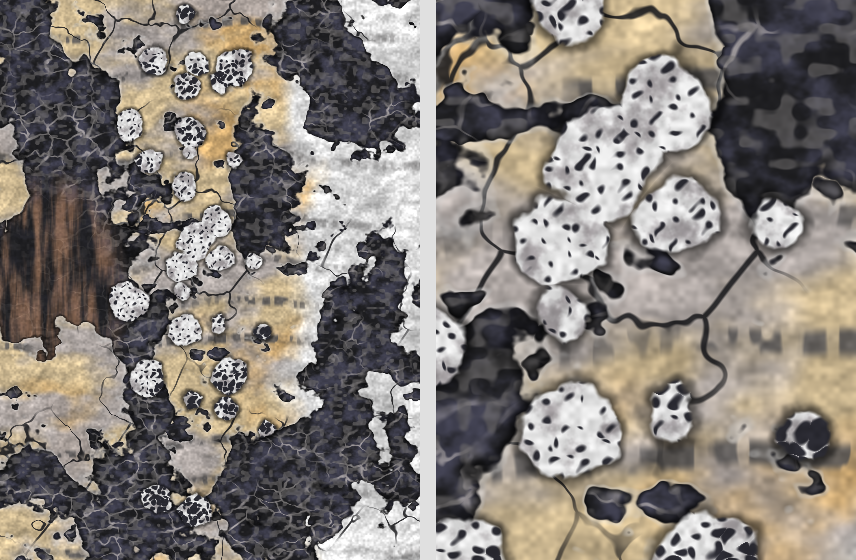
Left, the full canvas; right, a detail of the centre.
Give the GLSL for this texture, as a WebGL 2 fragment shader.

```glsl
#version 300 es
precision highp float;
// Weathered tree bark: peeling tan and white layers over dark wood, with speckled lichen.

uniform vec2 u_resolution;
out vec4 fragColor;

const vec3 WHITE  = vec3(0.86, 0.86, 0.86);
const vec3 GREY   = vec3(0.61, 0.59, 0.60);
const vec3 TAN    = vec3(0.79, 0.71, 0.56);
const vec3 OCHRE  = vec3(0.77, 0.61, 0.38);
const vec3 ASH    = vec3(0.40, 0.39, 0.39);
const vec3 SLATE  = vec3(0.24, 0.24, 0.30);
const vec3 SOOT   = vec3(0.11, 0.11, 0.12);
const vec3 BROWN  = vec3(0.43, 0.32, 0.25);
const float PEEL_BIAS    = -0.12;  // higher exposes more dark wood
const float LICHEN_CELL  = 0.062;
const float SPOT_SCALE   = 92.0;
const float BAND_SPACING = 0.083;
const float CRACK_WIDTH  = 0.04;

float hash(vec2 p) {
  vec3 q = fract(p.xyx * 0.1031);
  q += dot(q, q.yzx + 33.33);
  return fract((q.x + q.y) * q.z);
}

vec2 hash2(vec2 p) { return vec2(hash(p), hash(p + 71.7)); }

float noise(vec2 p) {
  vec2 i = floor(p), f = fract(p);
  f = f * f * (3.0 - 2.0 * f);
  return mix(mix(hash(i), hash(i + vec2(1, 0)), f.x),
             mix(hash(i + vec2(0, 1)), hash(i + vec2(1, 1)), f.x), f.y);
}

float fbm(vec2 p) {
  float sum = 0.0, amp = 0.533;
  for (int i = 0; i < 4; i++) {
    sum += amp * noise(p);
    p = mat2(1.6, 1.2, -1.2, 1.6) * p + 17.3;
    amp *= 0.5;
  }
  return sum;
}

// Nearest distance, second distance and id of the nearest cell.
vec3 cellular(vec2 p) {
  vec2 base = floor(p);
  vec3 near = vec3(9.0, 9.0, 0.0);
  for (int k = 0; k < 9; k++) {
    vec2 cell = base + vec2(k % 3 - 1, k / 3 - 1);
    float d = length(cell + 0.15 + 0.7 * hash2(cell) - p);
    if (d < near.x) near = vec3(d, near.x, hash(cell + 5.5));
    else near.y = min(near.y, d);
  }
  return near;
}

float blob(vec2 p, vec2 centre, vec2 radius) {
  vec2 d = (p - centre) / radius;
  return exp(-dot(d, d));
}

// Positive where the outer bark has peeled away.
float exposure(vec2 p) {
  vec2 q = p + 0.05 * (vec2(fbm(p * 11.0), fbm(p * 11.0 + 40.0)) - 0.5);
  float e = fbm(q * vec2(8.0, 6.0) + 3.0) - 0.5 + PEEL_BIAS;
  e += 0.16 * (fbm(p * vec2(38.0, 46.0)) - 0.5);
  e += 0.30 * blob(q, vec2(0.56, 0.90), vec2(0.10, 0.13));
  e += 0.27 * blob(q, vec2(0.45, 0.68), vec2(0.06, 0.16));
  e += 0.27 * blob(q, vec2(0.47, 0.15), vec2(0.20, 0.13));
  e += 0.24 * blob(q, vec2(0.17, 0.82), vec2(0.04, 0.13));
  e += 0.32 * blob(q, vec2(0.10, 0.48), vec2(0.10, 0.16));
  return max(e, 0.7 * (fbm(p * vec2(23.0, 27.0) + 9.0) - 0.69));
}

// Signed distance to the lichen cushions, gathered in an upright band.
float lichen(vec2 p) {
  vec2 base = floor(p / LICHEN_CELL);
  float dist = 1.0;
  for (int k = 0; k < 9; k++) {
    vec2 cell = base + vec2(k % 3 - 1, k / 3 - 1);
    vec2 centre = (cell + 0.2 + 0.6 * hash2(cell + 3.0)) * LICHEN_CELL;
    float density = 0.95 * blob(centre, vec2(0.345, 0.58), vec2(0.10, 0.50));
    if (hash(cell + 19.0) < density)
      dist = min(dist, length(p - centre) - mix(0.014, 0.035, hash(cell + 31.0)));
  }
  return dist + 0.018 * (fbm(p * 45.0) - 0.5);
}

vec3 innerWood(vec2 p) {
  float grain = smoothstep(0.3, 0.72, fbm(p * vec2(48.0, 62.0)));
  vec3 plates = cellular(p * vec2(26.0, 36.0) + 1.6 * fbm(p * 25.0));
  vec3 c = mix(SOOT, SLATE, grain);
  float ridge = 1.0 - smoothstep(0.03, 0.16, plates.y - plates.x);
  c = mix(c, mix(ASH, GREY, grain), ridge * smoothstep(0.35, 0.7, fbm(p * 19.0)));
  c = mix(c, ASH, 0.6 * smoothstep(0.52, 0.75, noise(p * vec2(120.0, 160.0))));
  float fibre = smoothstep(0.3, 0.75, fbm(p * vec2(75.0, 9.0)));
  float rotten = smoothstep(0.25, 0.6, blob(p, vec2(0.09, 0.48), vec2(0.13, 0.20)));
  return mix(c, mix(SOOT, BROWN * 1.25, fibre), 0.8 * rotten);
}

vec3 outerBark(vec2 p) {
  float wash = smoothstep(0.40, 0.66, fbm(p * vec2(9.0, 15.0) + 21.0));
  vec3 c = mix(TAN, OCHRE, 0.75 * smoothstep(0.5, 0.7, fbm(p * 8.0 + 60.0)));
  c = mix(c, GREY * 1.06, 0.85 * wash);
  float bleached = smoothstep(0.50, 0.57, p.x + 0.18 * (fbm(p * 9.0 + 5.0) - 0.5));
  c = mix(c, WHITE * mix(1.04, 0.90, wash), bleached);
  c *= 0.80 + 0.40 * fbm(p * vec2(35.0, 62.0));
  // Rows of short upright pores
  float y = p.y + 0.014 * sin(p.x * 11.0) + 0.008 * noise(p * 30.0);
  float row = floor(y / BAND_SPACING);
  float offset = abs(fract(y / BAND_SPACING) - 0.3 - 0.4 * hash(vec2(row, 8.0)));
  float band = 1.0 - smoothstep(0.04, 0.14, offset);
  band *= smoothstep(0.42, 0.58, noise(vec2(p.x * 8.0, row * 7.3)));
  float pores = smoothstep(0.38, 0.65, noise(p * vec2(150.0, 55.0)));
  c = mix(c, ASH * 0.85, band * (0.25 + 0.65 * pores) * (1.0 - 0.6 * bleached));
  // Thin branching cracks
  vec3 cracks = cellular(p * vec2(9.0, 7.0) + 0.9 * fbm(p * 14.0));
  float crack = 1.0 - smoothstep(0.3 * CRACK_WIDTH, CRACK_WIDTH, cracks.y - cracks.x);
  return mix(c, SOOT, 0.9 * crack * smoothstep(0.44, 0.54, fbm(p * 6.0 + 33.0)));
}

void main() {
  vec2 p = gl_FragCoord.xy / u_resolution.y;
  float e = exposure(p);
  float relief = exposure(p + vec2(-0.004, 0.006)) - e;

  // Peeled layers with lit rims and cast shadows
  vec3 bark = outerBark(p) * (1.0 + clamp(1.6 * relief, -0.2, 0.15));
  bark = mix(bark, WHITE, 0.35 * smoothstep(-0.04, -0.01, e));
  vec3 wood = innerWood(p) * mix(0.45, 1.05, smoothstep(0.0, 0.05, e));
  vec3 color = mix(bark, wood, smoothstep(-0.009, 0.009, e));

  // Pale lichen with black fruiting spots
  float d = lichen(p);
  color *= mix(0.45, 1.0, smoothstep(0.0, 0.008, d));
  float spotSize = mix(0.20, 0.50, smoothstep(0.3, 0.7, noise(p * 13.0 + 4.0)));
  vec3 spots = cellular(p * SPOT_SCALE + 0.8 * noise(p * 120.0));
  float spot = 1.0 - smoothstep(-0.10, 0.10, spots.x - spotSize * (0.6 + 0.6 * spots.z));
  vec3 crust = mix(GREY, WHITE * 1.04, smoothstep(0.2, 0.6, fbm(p * 85.0)));
  crust = mix(crust, mix(SOOT, SLATE, 0.4), spot);
  color = mix(color, crust, 1.0 - smoothstep(-0.0015, 0.0015, d));

  color *= 0.90 + 0.20 * noise(p * 260.0);
  fragColor = vec4(clamp(color, 0.0, 1.0), 1.0);
}
```
